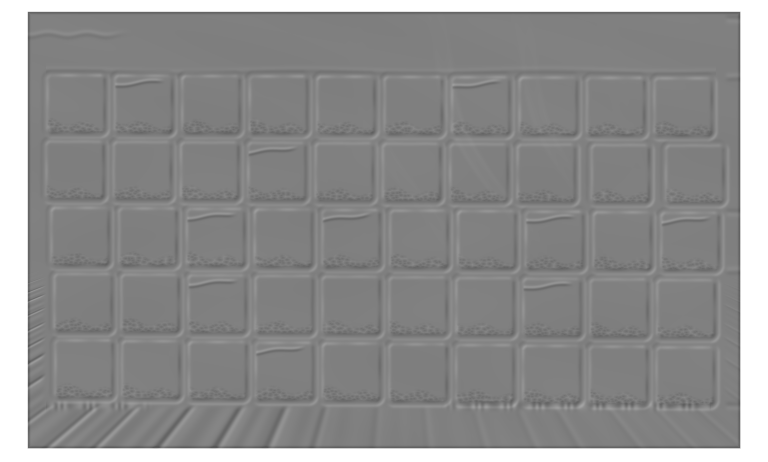
Reproduce this texture map procedurally as a Shadertoy shader.

```glsl
// Lengths are in canvas heights
const vec3 BASE = vec3(0.5);
const vec4 PANEL = vec4(0.0606, 0.030, 1.602, 0.974);   // left, bottom, right, top
const int COLS = 10;
const int ROWS = 5;
const float ROW_X[5] = float[5](0.1645, 0.1623, 0.1732, 0.1797, 0.1818);
const float PITCH_X[5] = float[5](0.1460, 0.1457, 0.1467, 0.1450, 0.1446);
const int CREASED[5] = int[5](66, 8, 660, 132, 8);      // column bits per row
const float TOP_ROW_Y = 0.7749;
const float PITCH_Y = 0.1434;
const float TILE_HALF = 0.0640;
const float TILE_ROUND = 0.012;
const vec2 LIGHT = vec2(-0.68, 0.73);
const float BEVEL = 0.095;
const float RIM = 0.085;
const float GRIT = 0.10;
const vec2 VANISH = vec2(0.866, 0.680);
const float PLANKS = 5.6;

float hash(vec2 p) {
    p = fract(p * vec2(0.1031, 0.1137));
    p += dot(p, p.yx + 33.33);
    return fract((p.x + p.y) * p.x * 17.0);
}

// Distance to the nearest scattered cell point
float cellular(vec2 p) {
    vec2 cell = floor(p), f = fract(p);
    float nearest = 1.5;
    for (int y = -1; y <= 1; y++)
    for (int x = -1; x <= 1; x++) {
        vec2 o = vec2(x, y), id = cell + o;
        vec2 seed = vec2(hash(id), hash(id + 41.7));
        nearest = min(nearest, length(o + seed - f));
    }
    return nearest;
}

float bump(float x, float width) {
    x /= width;
    return exp(-x * x);
}

// Bright ridge with a dark lower flank
float ridge(float x, float width) {
    return bump(x, width) - bump(x + width * 1.5, width);
}

// Rounded box: outward normal in xy, distance in z
vec3 roundedBox(vec2 p, vec2 halfSize, float radius) {
    vec2 q = abs(p) - halfSize + radius;
    vec2 corner = max(q, 0.0);
    vec2 n = q.x > q.y ? vec2(1, 0) : vec2(0, 1);
    if (max(q.x, q.y) > 0.0) n = normalize(corner);
    return vec3(n * sign(p), length(corner) + min(max(q.x, q.y), 0.0) - radius);
}

float tileRelief(vec2 p, int row, int col, float grit) {
    float c = float(col), r = float(row);
    vec2 centre = vec2(ROW_X[row] + c * PITCH_X[row],
                       TOP_ROW_Y - r * PITCH_Y - c * (0.0007 + 0.00025 * r));
    if (row == 1) centre.x += 0.015 * max(c - 7.0, 0.0);
    vec2 q = p - centre;
    if (max(abs(q.x), abs(q.y)) > 0.09) return 0.0;

    // Bevelled edge and the groove around it
    vec3 box = roundedBox(q, vec2(TILE_HALF), TILE_ROUND);
    float lit = dot(box.xy, LIGHT);
    float wear = 0.8 + 0.35 * sin(q.x * 90.0 + c * 2.3) * sin(q.y * 75.0 + r * 1.7);
    float relief = lit * wear * BEVEL * bump(box.z + 0.002, 0.0042);
    relief -= (min(lit, 0.0) + 0.35 * max(lit, 0.0)) * RIM * bump(box.z - 0.0085, 0.0038);

    // Rough lower fringe
    float inside = 1.0 - smoothstep(-0.006, 0.0, box.z);
    float edge = -0.036 + 0.006 * sin(q.x * 80.0 + c * 1.9 + r) - 0.10 * q.x;
    float fringe = 1.0 - smoothstep(edge - 0.014, edge, q.y);
    relief += inside * fringe * (grit - 0.15) * GRIT;

    // Slanted crease below the upper edge
    if (((CREASED[row] >> col) & 1) == 1) {
        float crease = q.y - 0.050 - 0.11 * q.x - 0.002 * sin(q.x * 70.0 + c);
        relief += 0.085 * inside * ridge(crease, 0.0035) * (1.0 - smoothstep(0.025, 0.05, q.x));
    }
    return relief;
}

// Converging boards, strongest where they slant across the light
float floorRelief(vec2 p) {
    float depth = VANISH.y - p.y;
    float u = (p.x - VANISH.x) / max(depth, 0.05) * PLANKS;
    float board = floor(u), seam = fract(u) - 0.3 - 0.4 * hash(vec2(board, 7.0));
    float slant = 0.018 + 0.075 * smoothstep(0.2, 3.5, -u);
    float groove = ridge(seam, 0.07) + 0.22 * sin(u * 13.0 + sin(u * 4.0));
    float visible = 1.0 - smoothstep(0.34, 0.42, p.y);
    return slant * groove * visible;
}

void mainImage(out vec4 fragColor, in vec2 fragCoord) {
    float pixel = 1.0 / iResolution.y;
    vec2 p = fragCoord * pixel;
    float grit = cellular(p * vec2(95.0, 150.0)) - 0.5;

    // Faint undulation of the wall
    float shade = 0.006 * sin(p.x * 9.0 + 3.0 * sin(p.y * 7.0)) * sin(p.y * 21.0 + p.x * 4.0);
    float wave = p.y - 0.929 - 0.003 * sin(p.x * 75.0);
    shade += 0.04 * ridge(wave, 0.005) * (1.0 - smoothstep(0.22, 0.29, p.x));
    float scratch = sin(p.x * 34.0 + p.y * 15.0 + sin(p.y * 11.0));
    shade += 0.018 * bump(scratch - 0.9, 0.12) * bump(p.x - 1.04, 0.19) * bump(p.y - 0.72, 0.2);

    // Surround of the tile block
    vec3 block = roundedBox(p - vec2(0.832, 0.487), vec2(0.735, 0.365), 0.01);
    float outside = smoothstep(-0.005, 0.012, block.z);
    shade += outside * floorRelief(p);
    shade += 0.022 * ridge(p.y - 0.850 - 0.003 * sin(p.x * 12.0), 0.005) * step(0.1, p.x) * step(p.x, 1.55);
    shade += 0.035 * ridge(sin(p.y * 15.0 + 0.7) - 0.4 * p.x, 0.07) * smoothstep(1.565, 1.58, p.x);

    // Drips beneath the block
    float drip = sin(p.x * 310.0 + 2.0 * sin(p.x * 97.0));
    float ends = 1.0 - smoothstep(0.28, 0.34, p.x) + smoothstep(0.95, 1.0, p.x);
    shade += 0.05 * drip * ends * bump(p.y - 0.121, 0.009) * step(0.1, p.x) * step(p.x, 1.54);

    for (int row = 0; row < ROWS; row++)
    for (int col = 0; col < COLS; col++)
        shade += tileRelief(p, row, col, grit);

    // Panel outline on white
    vec2 size = PANEL.zw - PANEL.xy;
    float d = roundedBox(p - PANEL.xy - 0.5 * size, 0.5 * size, 0.0).z;
    shade -= 0.11 * bump(d + 0.0015, 0.003);
    vec3 color = BASE + clamp(shade, -0.16, 0.16);
    color = mix(color, vec3(1.0), smoothstep(-0.5 * pixel, max(0.5 * pixel, 0.002), d));
    fragColor = vec4(color, 1.0);
}
```
